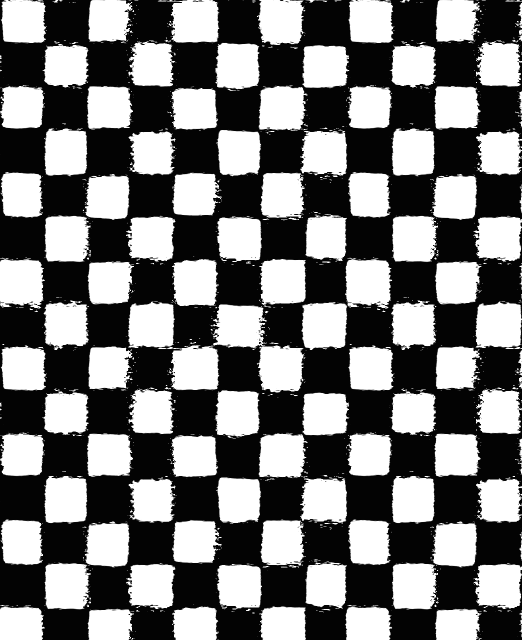
This pattern is drawn by a WebGL 1 fragment shader. Its source:

```glsl
precision highp float;
// Hand-painted black and white checkerboard with wobbly, dry-brushed edges.

uniform vec2 u_resolution;

const float CELLS_ACROSS = 12.02;
const float TILE = 8.0;            // cells before the hand-made variation repeats
const float HALF_SIDE = 0.488;     // mean half side of a white square
const float SIDE_JITTER = 0.085;   // spread of each side's position
const float SLANT = 0.10;          // spread of each side's tilt
const float BOW = 0.16;            // how far sides curve in at their ends
const float WOBBLE = 0.035;        // slow waviness of the sides
const float CORNER = 0.07;         // corner radius
const float ROUGH_MIN = 0.025;     // fraying of a clean side
const float ROUGH_MAX = 0.21;      // fraying of a dry side
const vec2 GRAIN_LEVEL = vec2(9.0, 34.0);   // bristle grain on top and bottom
const vec2 GRAIN_UPRIGHT = vec2(25.0, 19.0); // bristle grain on left and right
const vec3 INK = vec3(0.01);
const vec3 PAPER = vec3(1.0);

float hash(vec2 p) {
  return fract(sin(dot(p, vec2(127.1, 311.7))) * 43758.5453);
}

float noise(vec2 p) {
  vec2 i = floor(p);
  vec2 f = fract(p);
  f = f * f * (3.0 - 2.0 * f);
  float low = mix(hash(i), hash(i + vec2(1.0, 0.0)), f.x);
  float high = mix(hash(i + vec2(0.0, 1.0)), hash(i + vec2(1.0, 1.0)), f.x);
  return mix(low, high, f.y);
}

// Distance past one painted side; q.x runs along it, q.y points outward.
float sideDistance(vec2 q, vec2 seed, vec2 grain) {
  vec2 offset = floor(60.0 * vec2(hash(seed), hash(seed + 3.7)));
  float edge = HALF_SIDE + SIDE_JITTER * (hash(seed + 1.3) - 0.5);
  edge += SLANT * q.x * (hash(seed + 5.1) - 0.5);
  edge -= BOW * q.x * q.x * hash(seed + 8.9);
  edge += WOBBLE * (noise(vec2(q.x * 6.0, 0.5) + offset) - 0.5);

  float dryness = hash(seed + 7.3);
  float rough = mix(ROUGH_MIN, ROUGH_MAX, dryness * dryness);
  rough *= 0.4 + 1.2 * noise(vec2(q.x * 3.0, 7.5) + offset);
  float bristle = 0.65 * noise(q * grain + offset)
                + 0.35 * noise(q * grain * 2.3 + offset + 17.0);
  // The extra term throws stray flecks further into the ink.
  float fray = 1.1 * (bristle - 0.5) + 2.0 * max(bristle - 0.62, 0.0);
  return q.y - edge - rough * fray;
}

// Signed distance to one white square, p measured from its centre.
float squareDistance(vec2 p, vec2 id) {
  vec2 seed = id * 2.17 + 0.5;
  float right = sideDistance(p.yx, seed, GRAIN_UPRIGHT);
  float left = sideDistance(vec2(p.y, -p.x), seed + vec2(31.0, 0.0), GRAIN_UPRIGHT);
  float top = sideDistance(p, seed + vec2(0.0, 43.0), GRAIN_LEVEL);
  float bottom = sideDistance(vec2(p.x, -p.y), seed + vec2(23.0, 61.0), GRAIN_LEVEL);
  vec2 d = vec2(max(left, right), max(top, bottom)) + CORNER;
  return length(max(d, 0.0)) + min(max(d.x, d.y), 0.0) - CORNER;
}

// Amount of paper showing at a point in cell units.
float paperCoverage(vec2 p, float blur) {
  vec2 home = floor(p);
  float coverage = 0.0;
  for (int j = -1; j <= 1; j++) {
    for (int i = -1; i <= 1; i++) {
      vec2 cell = home + vec2(float(i), float(j));
      vec2 local = p - cell - 0.5;
      bool white = mod(cell.x + cell.y, 2.0) > 0.5;
      if (white && max(abs(local.x), abs(local.y)) < 0.8) {
        float d = squareDistance(local, mod(cell, TILE));
        coverage = max(coverage, 1.0 - smoothstep(-blur, blur, d));
      }
    }
  }
  return coverage;
}

void main() {
  // Cell units, with the first row aligned to the top edge.
  float pixel = CELLS_ACROSS / u_resolution.x;
  vec2 p = (gl_FragCoord.xy - vec2(0.0, u_resolution.y)) * pixel;

  // Four samples per pixel keep the fine bristles smooth.
  float paper = 0.0;
  for (int j = 0; j < 2; j++) {
    for (int i = 0; i < 2; i++) {
      vec2 shift = (vec2(float(i), float(j)) - 0.5) * 0.5;
      paper += 0.25 * paperCoverage(p + shift * pixel, 0.5 * pixel);
    }
  }
  gl_FragColor = vec4(mix(INK, PAPER, paper), 1.0);
}
```
